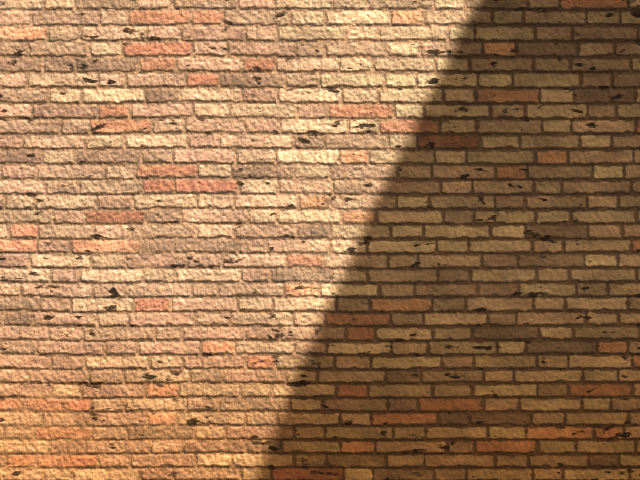
Reproduce this texture procedurally as a Shadertoy shader.

```glsl
// Weathered tan brick wall in alternating long and short bricks, crossed by a slanted shadow.

const float PAIR_LENGTH = 0.2035;   // one long plus one short brick, in canvas heights
const float PAIR_IN_ROWS = 6.65;    // the same length in row heights
const float LONG_SHARE = 0.66;
const vec3 PINK_CLAY = vec3(0.82, 0.62, 0.48);
const vec3 YELLOW_CLAY = vec3(0.91, 0.76, 0.55);
const vec3 BURNT_CLAY = vec3(0.64, 0.50, 0.38);
const vec3 MORTAR = vec3(0.73, 0.56, 0.41);
const vec3 SHADE_TINT = vec3(0.53, 0.49, 0.43);

float hash(vec2 p) {
    vec3 q = fract(vec3(p.xyx) * 0.1031);
    q += dot(q, q.yzx + 33.33);
    return fract((q.x + q.y) * q.z);
}

float noise(vec2 p) {
    vec2 cell = floor(p), f = fract(p);
    f = f * f * (3.0 - 2.0 * f);
    float low = mix(hash(cell), hash(cell + vec2(1.0, 0.0)), f.x);
    float high = mix(hash(cell + vec2(0.0, 1.0)), hash(cell + 1.0), f.x);
    return mix(low, high, f.y);
}

float fbm(vec2 p) {
    float sum = 0.0, weight = 0.5;
    for (int i = 0; i < 4; i++) {
        sum += weight * noise(p);
        p = mat2(1.6, 1.2, -1.2, 1.6) * p + 7.3;
        weight *= 0.5;
    }
    return sum / 0.9375;
}

float roundedBox(vec2 p, vec2 halfSize, float radius) {
    vec2 d = abs(p) - halfSize + radius;
    return length(max(d, 0.0)) + min(max(d.x, d.y), 0.0) - radius;
}

// Returns edge distance and height within the brick (in rows), then its id.
vec4 layBrick(vec2 p) {
    p.y += 0.004 * (noise(p * vec2(5.0, 3.0) + 4.0) - 0.5);
    float t = p.y - 0.0122;
    float y = t * (34.7 - 2.25 * t) + 0.5;   // rows grow slightly taller upward
    float row = floor(y);
    float x = p.x / PAIR_LENGTH + 0.176 + 0.5 * mod(row, 2.0);
    x += 0.14 * (hash(vec2(row, 3.0)) - 0.5);
    x += 0.12 * (noise(vec2(x * 1.3, row * 9.7)) - 0.5);
    float pair = floor(x), f = fract(x);
    float split = LONG_SHARE + 0.07 * (hash(vec2(pair + 20.0, row + 50.0)) - 0.5);
    float isShort = step(split, f);
    float start = isShort * split;
    float width = mix(split, 1.0 - split, isShort);
    vec2 local = vec2((f - start - 0.5 * width) * PAIR_IN_ROWS, y - row - 0.5);
    float height = 0.385 + 0.05 * (hash(vec2(pair + 9.0, row)) - 0.5);
    float edge = roundedBox(local, vec2(0.5 * width * PAIR_IN_ROWS - 0.10, height), 0.12);
    return vec4(edge, local.y, pair * 2.0 + isShort + 40.0, row + 10.0);
}

float brickMask(float edge, float rough, float soft) {
    return 1.0 - smoothstep(-soft, soft, edge + 0.28 * (rough - 0.45));
}

// Amount of direct sun, from 0 in the shade to 1.
float sunlight(vec2 p) {
    float border = 0.528 + 0.40 * p.y + 0.07 * p.y * p.y;
    border += 0.012 * (noise(p * 14.0) - 0.5);
    return 1.0 - smoothstep(-0.022, 0.022, p.x - border);
}

vec3 clayColor(vec2 id, vec2 p) {
    float nearShade = smoothstep(0.45, 0.85, p.x);
    float yellow = clamp(hash(id) * 0.7 + nearShade * 0.55 - 0.15, 0.0, 1.0);
    vec3 clay = mix(PINK_CLAY, YELLOW_CLAY, yellow);
    clay = mix(clay, BURNT_CLAY, 0.75 * smoothstep(0.72, 1.0, hash(id + 17.0)));
    clay *= mix(vec3(1.0), vec3(1.03, 0.89, 0.86), step(0.86, hash(id + 31.0)));
    return clay * (0.91 + 0.20 * hash(id + 5.0));
}

void mainImage(out vec4 fragColor, in vec2 fragCoord) {
    vec2 p = fragCoord / iResolution.y;
    float soft = 0.05 + 20.0 / iResolution.y;
    float sun = sunlight(p);

    // Brick shapes, with worn rims and mortar smeared over a few patches
    float rough = fbm(p * vec2(65.0, 95.0));
    float patches = fbm(p * 8.0 + 11.0);
    float chip = smoothstep(0.70, 0.82, fbm(p * vec2(30.0, 65.0) + 23.0));
    float smear = smoothstep(0.60, 0.78, patches) * (1.0 - 0.7 * p.x);
    vec4 brick = layBrick(p);
    float mask = brickMask(brick.x, rough, soft) * (1.0 - 0.75 * chip);
    float above = brickMask(layBrick(p + vec2(0.0015, 0.0052)).x, rough, soft);
    float jointShadow = above * (1.0 - mask) * (1.0 - 0.6 * smear);

    // Clay and mortar with stains and grain
    vec3 clay = clayColor(brick.zw, p);
    vec3 mortar = MORTAR * mix(0.72, 1.0, sun) * (0.85 + 0.3 * rough);
    vec3 color = mix(mortar, clay, mask * (1.0 - 0.45 * smear));
    float grain = fbm(p * 150.0) - fbm(p * 150.0 + vec2(0.35, 0.6));
    color *= 1.0 + grain * mix(0.35, 0.75, sun);
    color *= 0.83 + 0.34 * fbm(p * vec2(22.0, 40.0) + 3.0);
    color *= 0.90 + 0.20 * patches;

    // Sunlit upper rims and dark joints below the bricks
    float rim = mask * smoothstep(0.15, 0.38, brick.y);
    color *= 1.0 + 0.13 * rim * sun;
    color *= 1.0 - jointShadow * mix(0.20, 0.48, sun);
    color *= 1.0 - 0.40 * chip;

    // Warm foot of the wall, then the large shadow
    color *= mix(vec3(0.97, 0.87, 0.73), vec3(1.03), smoothstep(0.0, 0.45, p.y));
    vec3 shade = SHADE_TINT * mix(1.06, 0.86, smoothstep(0.5, 1.0, p.y));
    color *= mix(shade, vec3(1.04), sun);
    fragColor = vec4(clamp(color, 0.0, 1.0), 1.0);
}
```
